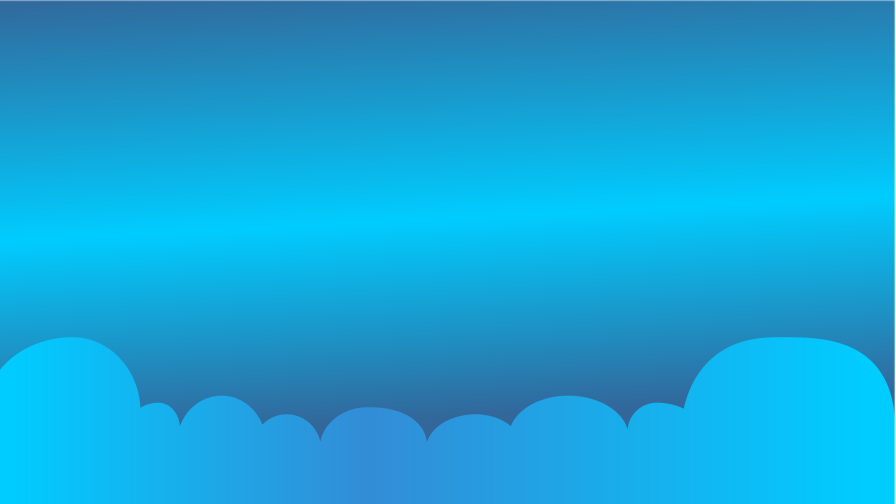
Give the GLSL for this background, as a WebGL 2 fragment shader.

```glsl
#version 300 es
precision highp float;
// Tilted blue sky glow above a scalloped bank of flat clouds, with a pale rim.

uniform vec2 u_resolution;
out vec4 fragColor;

const vec3 CYAN = vec3(0.0, 0.8, 1.0);
const vec3 SLATE = vec3(0.2, 0.4, 0.6);
const vec3 CORNFLOWER = vec3(0.2, 0.55, 0.84);
const vec3 RIM = vec3(0.95, 0.98, 1.0);

const float CLOUD_BASE = 0.109;
const int LOBES = 9;
const int EDGE_SAMPLES = 6;

// Each lobe: centre x, crest height, left radius, right radius.
const vec4 LOBE[LOBES] = vec4[](
    vec4(0.081, 0.331, 0.098, 0.0758),
    vec4(0.177, 0.201, 0.034, 0.0238),
    vec4(0.2474, 0.215, 0.050, 0.0495),
    vec4(0.320, 0.178, 0.0383, 0.0383),
    vec4(0.410, 0.192, 0.0534, 0.067),
    vec4(0.531, 0.178, 0.0555, 0.052),
    vec4(0.634, 0.215, 0.0664, 0.0677),
    vec4(0.733, 0.201, 0.0327, 0.0495),
    vec4(0.870, 0.331, 0.111, 0.130));

// Each lobe: vertical radius, left and right roundness exponents.
const vec3 LOBE_FORM[LOBES] = vec3[](
    vec3(0.148, 2.0, 2.0), vec3(0.051, 2.0, 2.0), vec3(0.095, 2.0, 2.0),
    vec3(0.069, 2.0, 2.0), vec3(0.083, 2.0, 2.3), vec3(0.069, 2.0, 2.0),
    vec3(0.083, 2.0, 2.0), vec3(0.058, 2.0, 2.0), vec3(0.222, 2.4, 2.9));

// Upper outline of a lopsided superellipse.
float lobeHeight(float x, vec4 lobe, vec3 form) {
    float dx = x - lobe.x;
    float t = abs(dx) / (dx < 0.0 ? lobe.z : lobe.w);
    float n = dx < 0.0 ? form.y : form.z;
    if (t >= 1.0) return 0.0;
    float arch = pow(1.0 - pow(t, n), 1.0 / n);
    return lobe.y - form.x * (1.0 - arch);
}

float cloudTop(float x) {
    float top = CLOUD_BASE;
    for (int i = 0; i < LOBES; i++) {
        top = max(top, lobeHeight(x, LOBE[i], LOBE_FORM[i]));
    }
    return top;
}

// Averages several columns so that steep sides stay smooth.
float cloudCoverage(vec2 uv, vec2 pixel) {
    float sum = 0.0;
    for (int i = 0; i < EDGE_SAMPLES; i++) {
        float shift = (float(i) + 0.5) / float(EDGE_SAMPLES) - 0.5;
        float top = cloudTop(uv.x + shift * pixel.x);
        sum += clamp((top - uv.y) / pixel.y + 0.5, 0.0, 1.0);
    }
    return sum / float(EDGE_SAMPLES);
}

// Bright slanted band that fades to slate on both sides.
vec3 skyColor(vec2 uv, float leftY, float rightY, float fadeUp, float fadeDown) {
    float d = uv.y - mix(leftY, rightY, uv.x);
    float t = d > 0.0 ? d / fadeUp : -d / fadeDown;
    return mix(CYAN, SLATE, clamp(t, 0.0, 1.0));
}

// Horizontal gradient, deepest at the given middle.
vec3 cloudColor(float x, float start, float middle, float end) {
    float t = x < middle ? (x - start) / (middle - start) : (end - x) / (end - middle);
    return mix(CYAN, CORNFLOWER, clamp(t, 0.0, 1.0));
}

// Share of a pixel that lies beyond a straight edge.
float beyond(float position, float edge, float pixel) {
    return clamp((position - edge) / pixel + 0.5, 0.0, 1.0);
}

void main() {
    vec2 uv = gl_FragCoord.xy / u_resolution;
    vec2 pixel = 1.0 / u_resolution;
    vec3 sky = skyColor(uv, 0.521, 0.611, 0.49, 0.398);
    vec3 cloud = cloudColor(uv.x, 0.012, 0.41, 0.965);
    vec3 color = mix(sky, cloud, cloudCoverage(uv, pixel));

    // Thin pale rim along the top and the right side
    color = mix(color, RIM, 0.4 * beyond(uv.y, 0.9977, pixel.y));
    color = mix(color, RIM, beyond(uv.x, 0.9985, pixel.x));
    fragColor = vec4(color, 1.0);
}
```
